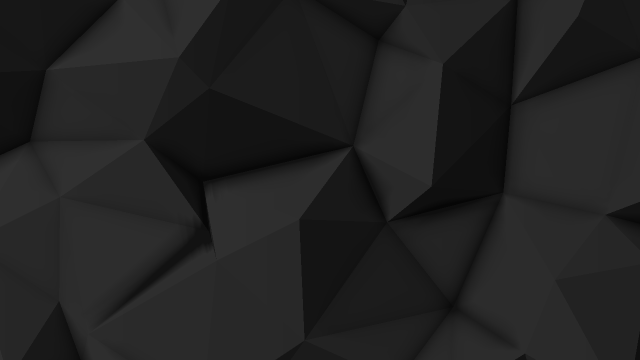
A WebGL 2 fragment shader for this background:

```glsl
#version 300 es
precision highp float;

uniform vec2 u_resolution;
out vec4 fragColor;

const mat2 TILT = mat2(0.88, 0.475, -0.475, 0.88);

vec3 hash3(vec2 cell) {
    vec3 h = fract(cell.xyx * vec3(0.1031, 0.1030, 0.0973) + 0.37);
    h += dot(h, h.yxz + 33.33);
    return fract((h.xxy + h.yzz) * h.zyx);
}

float cross2(vec2 a, vec2 b) {
    return a.x * b.y - a.y * b.x;
}

// Jittered lattice point with a random height
vec3 vertexAt(vec2 cell) {
    vec3 h = hash3(cell + 57.0);
    return vec3(cell + (h.xy - 0.5) * 0.84, h.z * 1.25);
}

bool inside(vec2 p, vec2 a, vec2 b, vec2 c) {
    vec3 sides = vec3(cross2(b - a, p - a), cross2(c - b, p - b), cross2(a - c, p - c));
    return all(greaterThanEqual(sides, vec3(-1e-5)));
}

// Slope in xy, height in z
vec3 facetPlane(vec2 p, vec3 a, vec3 b, vec3 c) {
    vec3 n = cross(b - a, c - a);
    vec2 slope = -n.xy / max(n.z, 1e-4);
    return vec3(slope, a.z + dot(slope, p - a.xy));
}

bool splits(vec2 a, vec2 b, vec2 c, vec2 d) {
    return cross2(c - a, b - a) < 0.0 && cross2(c - a, d - a) > 0.0;
}

// Triangulated surface: each lattice quad is cut along a valid diagonal
vec3 surface(vec2 p) {
    vec2 base = floor(p);
    for (int i = 0; i < 9; i++) {
        // Start with the cell that holds the point
        int k = (i + 4) % 9;
        vec2 cell = base + vec2(k % 3 - 1, k / 3 - 1);
        vec3 a = vertexAt(cell);
        vec3 b = vertexAt(cell + vec2(1, 0));
        vec3 c = vertexAt(cell + vec2(1, 1));
        vec3 d = vertexAt(cell + vec2(0, 1));
        bool firstValid = splits(a.xy, b.xy, c.xy, d.xy);
        bool otherValid = splits(b.xy, c.xy, d.xy, a.xy);
        bool shorter = distance(a.xy, c.xy) < distance(b.xy, d.xy);
        if (!firstValid || (otherValid && !shorter)) {
            vec3 first = a;
            a = b; b = c; c = d; d = first;
        }
        if (inside(p, a.xy, b.xy, c.xy)) return facetPlane(p, a, b, c);
        if (inside(p, a.xy, c.xy, d.xy)) return facetPlane(p, a, c, d);
    }
    return vec3(0.0, 0.0, 0.6);
}

float facetShade(vec2 slope) {
    vec3 normal = normalize(vec3(-slope * TILT, 1.0));
    float lit = dot(normal, normalize(vec3(-0.5, 0.35, 0.8)));
    return mix(0.062, 0.18, smoothstep(0.18, 0.95, lit));
}

// Soft darkening in the creases, from opposite pairs of height samples
float creaseShadow(vec2 p, float height) {
    float rise = 0.0;
    for (int i = 0; i < 9; i++) {
        float angle = float(i) * 1.22;
        float radius = 0.07 + 0.035 * float(i);
        vec2 offset = radius * vec2(cos(angle), sin(angle));
        float pairMean = 0.5 * (surface(p + offset).z + surface(p - offset).z);
        rise += (pairMean - height) / radius;
    }
    return clamp(rise / 9.0, 0.0, 0.5);
}

void main() {
    vec2 uv = gl_FragCoord.xy / u_resolution.y;
    float scale = 4.0;
    vec2 p = TILT * uv * scale;

    // Four samples smooth the facet edges
    float shade = 0.0;
    for (int i = 0; i < 4; i++) {
        vec2 shift = (vec2(i % 2, i / 2) - 0.5) * 0.5 * scale / u_resolution.y;
        shade += 0.25 * facetShade(surface(p + TILT * shift).xy);
    }

    shade *= 1.0 - 1.2 * creaseShadow(p, surface(p).z);
    shade *= mix(1.07, 0.93, gl_FragCoord.x / u_resolution.x);
    fragColor = vec4(vec3(shade), 1.0);
}
```
